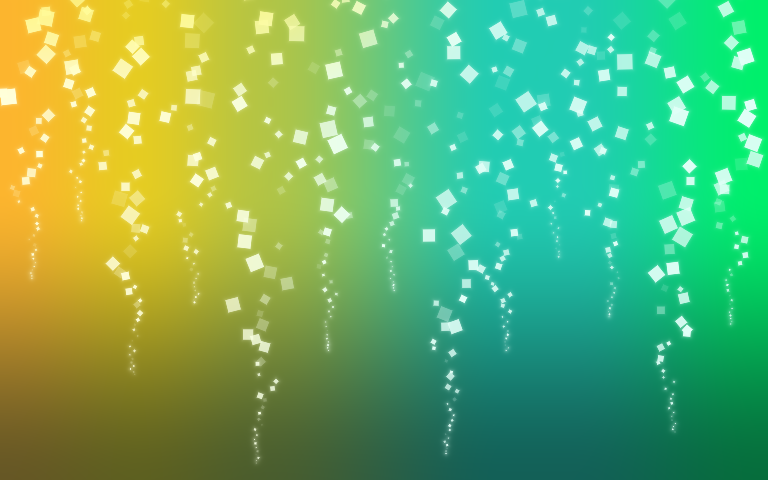
A Shadertoy shader for this background:

```glsl
const float PI = 3.14159265;
const float CANVAS_ASPECT = 1.6;
const int STREAMS = 13;
const int SQUARES_PER_STREAM = 50;

// Height of each stream's lowest sparkle, from left to right
const float TIP_HEIGHT[STREAMS] = float[](
    0.42, 0.54, 0.22, 0.37, 0.035, 0.27, 0.395,
    0.055, 0.27, 0.465, 0.34, 0.10, 0.325);

vec3 hash3(vec2 seed) {
    vec3 q = fract(seed.xyx * vec3(0.1031, 0.1130, 0.0973));
    q += dot(q, q.yzx + 33.33);
    return fract((q.xxy + q.yzz) * q.zyx);
}

mat2 rotation(float angle) {
    float c = cos(angle), s = sin(angle);
    return mat2(c, -s, s, c);
}

float boxDistance(vec2 p, float halfSide) {
    vec2 q = abs(p) - halfSide;
    return length(max(q, 0.0)) + min(max(q.x, q.y), 0.0);
}

// Warm to cool sweep, dimming toward the floor
vec3 background(vec2 uv) {
    vec3 orange = vec3(0.99, 0.71, 0.18);
    vec3 yellow = vec3(0.90, 0.80, 0.13);
    vec3 olive = vec3(0.70, 0.77, 0.27);
    vec3 teal = vec3(0.13, 0.80, 0.70);
    vec3 green = vec3(0.00, 0.94, 0.42);

    vec3 color = mix(orange, yellow, smoothstep(0.0, 0.19, uv.x));
    color = mix(color, olive, smoothstep(0.17, 0.36, uv.x));
    color = mix(color, teal, smoothstep(0.33, 0.66, uv.x));
    color = mix(color, green, smoothstep(0.74, 1.0, uv.x));

    vec3 dusk = mix(color * 0.46, vec3(0.13, 0.40, 0.42), 0.18);
    return mix(dusk, color, smoothstep(-0.02, 0.62, uv.y));
}

// Uneven but regular spacing of the streams
float streamX(float index) {
    return 0.067 + 0.1214 * index
         - 0.019 * cos((index - 2.0) * PI / 4.0)
         - 0.0146 * sin(index * PI / 6.0);
}

// Layered sines make a stream meander more as it rises
float sway(float rise, float index) {
    float reach = mix(0.006, 0.036, smoothstep(0.0, 0.35, rise));
    return reach * (0.65 * sin(rise * 27.0 + index * 2.4)
                  + 0.35 * sin(rise * 61.0 + index * 4.1));
}

// Blends one glowing square over the color below
vec3 addSquare(vec3 below, vec2 p, float halfSide, float opacity, vec3 tint, float pixel) {
    float d = boxDistance(p, halfSide);
    float fill = 1.0 - smoothstep(-0.6 * pixel, 0.6 * pixel, d);
    float halo = 0.28 * exp(-max(d, 0.0) / 0.0032);
    return mix(below, tint, opacity * max(fill, halo));
}

vec3 addStream(vec3 color, vec2 p, float index, float tip, vec3 tint, float pixel) {
    for (int j = 0; j < SQUARES_PER_STREAM; j++) {
        float step = float(j);
        vec3 rnd = hash3(vec2(step + 3.0, index * 17.0 + 5.0));
        vec3 look = hash3(vec2(step + 71.0, index * 23.0 + 9.0));

        // Gaps, scatter and size all grow with distance from the tip
        float rise = 0.005 * step + 0.0003 * step * step;
        float growth = smoothstep(0.0, 0.4, rise);
        float y = tip + rise + (rnd.y - 0.5) * 0.03 * growth;
        if (y > 1.03) break;
        if (abs(p.y - y) > 0.04) continue;
        float scatter = mix(0.010, 0.085, growth);
        float x = streamX(index) + sway(rise, index) + (rnd.x - 0.5) * scatter;

        float halfSide = mix(0.0022, 0.0165, growth) * mix(0.32, 1.0, rnd.z);
        float opacity = look.x < 0.3 ? mix(0.15, 0.5, look.y) : mix(0.75, 1.0, look.y);
        vec2 local = rotation((look.z - 0.5) * PI) * (p - vec2(x, y));
        color = addSquare(color, local, halfSide, opacity, tint, pixel);
    }
    return color;
}

void mainImage(out vec4 fragColor, in vec2 fragCoord) {
    vec2 uv = fragCoord / iResolution.xy;
    vec2 p = uv * vec2(CANVAS_ASPECT, 1.0);
    float pixel = 1.0 / iResolution.y;
    vec3 color = background(uv);

    // Sparkles are near white, warmer at the top left
    vec3 pale = mix(vec3(1.0, 1.0, 0.86), vec3(0.88, 1.0, 0.97), smoothstep(0.2, 0.6, uv.x));
    vec3 warm = vec3(1.0, 0.98, 0.50);
    float warmth = smoothstep(0.78, 1.0, uv.y) * (1.0 - smoothstep(0.3, 0.65, uv.x));
    vec3 tint = mix(pale, warm, 0.75 * warmth);

    for (int i = 0; i < STREAMS; i++) {
        float index = float(i);
        if (abs(p.x - streamX(index)) > 0.13) continue;
        color = addStream(color, p, index, TIP_HEIGHT[i], tint, pixel);
    }
    fragColor = vec4(color, 1.0);
}
```
